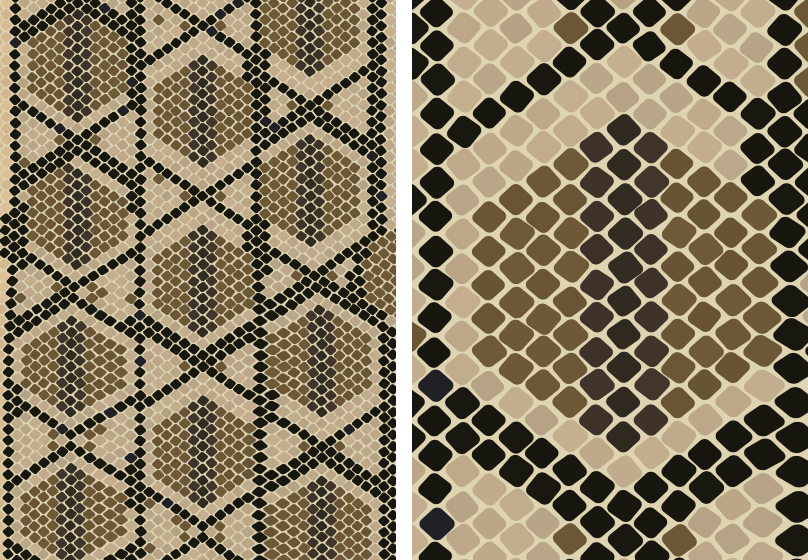
Left, the full canvas; right, a detail of the centre.
Write a WebGL 2 fragment shader that draws this pattern.

```glsl
#version 300 es
precision highp float;
// Snakeskin: rounded scales forming brown hexagons inside a black lattice.
uniform vec2 u_resolution;
out vec4 outColor;

// All lengths are fractions of the canvas height.
const vec2 PITCH = vec2(0.01595, 0.0203);   // scale column and row spacing
const float SLOPE = 0.636;                  // diagonal of the scale lattice
const float LATTICE_X = 0.362;              // a scale column starts here
const vec3 CREAM = vec3(0.87, 0.83, 0.70);
const vec3 BEIGE = vec3(0.74, 0.66, 0.54);
const vec3 TAN = vec3(0.84, 0.73, 0.57);
const vec3 BROWN = vec3(0.42, 0.34, 0.21);
const vec3 UMBER = vec3(0.25, 0.20, 0.16);
const vec3 DARK_UMBER = vec3(0.19, 0.165, 0.13);
const vec3 BLACK = vec3(0.09, 0.09, 0.06);

float hash(vec2 p) {
    vec3 q = fract(p.xyx * vec3(0.1031, 0.1030, 0.0973));
    q += dot(q, q.yzx + 33.33);
    return fract((q.x + q.y) * q.z);
}

vec2 gradient(vec2 cell) {
    float a = 6.28318 * hash(cell);
    return vec2(cos(a), sin(a));
}

float gradientNoise(vec2 p) {
    vec2 i = floor(p), f = p - i;
    vec2 u = f * f * (3.0 - 2.0 * f), e = vec2(1.0, 0.0);
    float a = dot(gradient(i), f);
    float b = dot(gradient(i + e), f - e);
    float c = dot(gradient(i + e.yx), f - e.yx);
    float d = dot(gradient(i + 1.0), f - 1.0);
    return mix(mix(a, b, u.x), mix(c, d, u.x), u.y);
}

// Outer hexagon columns drift apart toward the bottom; noise bends the rest.
vec2 warpSkin(vec2 p) {
    float drift = 1.0 - smoothstep(0.375, 0.61, p.y);
    float left = 1.0 - smoothstep(0.14, 0.25, p.x);
    float right = smoothstep(0.42, 0.54, p.x);
    vec2 wobble = vec2(gradientNoise(p * 6.0), gradientNoise(p * 6.0 + 37.0));
    return p - vec2(drift * (0.021 * right - 0.012 * left), 0.0) + 0.0025 * wobble;
}

// Colour of the scale centred at p.
vec3 scaleColor(vec2 p, float seed) {
    // Hexagon columns: centre x, centre y of one hexagon, vertical pitch.
    const vec3 COLUMNS[5] = vec3[5](vec3(-0.15, 0.5, 2.0),
        vec3(0.138, 0.877, 0.2656), vec3(0.362, 0.802, 0.301),
        vec3(0.552, 0.655, 0.305), vec3(0.725, 0.505, 2.0));
    float bulge = (p.y - 0.499) / 0.058;
    float walls[4] = float[4](0.028, 0.249, 0.458,
        0.676 - 0.050 * exp(-bulge * bulge));

    int index = 0;
    float wall = 1.0;
    for (int i = 0; i < 4; i++) {
        if (p.x > walls[i]) index = i + 1;
        float thickness = 0.0138 + 0.010 * gradientNoise(vec2(7.3 * float(i), p.y * 6.0));
        wall = min(wall, abs(p.x - walls[i]) - thickness);
    }
    vec3 column = COLUMNS[index];
    float row = (p.y - column.y) / column.z;
    float x = abs(p.x - column.x);
    float y = abs(row - round(row)) * column.z;
    float rim = y + SLOPE * x;
    float crossing = 0.5 * column.z;
    float shade = 0.96 + 0.08 * seed;

    // Hexagon with its dark central stripe.
    if (rim < 0.099 && x < 0.084) {
        if (x < 0.5 * PITCH.x) return DARK_UMBER * shade;
        if (x < 1.5 * PITCH.x) return UMBER * shade;
        return BROWN * shade;
    }
    // Black walls and crossing diagonals.
    if (wall < 0.0 || abs(rim - crossing + 0.004) < 0.0128)
        return mix(BLACK, vec3(0.12, 0.12, 0.14), step(0.97, seed)) * shade;
    // Brown spots in the side triangles.
    vec2 spot = vec2(x - 0.036, y - crossing) / vec2(0.011, 0.014);
    if (rim > crossing && (dot(spot, spot) < 1.0 || seed > 0.96)) return BROWN;
    return (index == 0 ? TAN : BEIGE) * shade;
}

// Signed distance, approximately, to a diamond with rounded corners.
float diamond(vec2 p, vec2 radius) {
    const float HALF_SIDE = 0.82, CORNER = 0.4;
    vec2 s = p / radius;
    vec2 q = abs(vec2(s.x + s.y, s.x - s.y)) * 0.7071 - HALF_SIDE + CORNER;
    float d = length(max(q, 0.0)) + min(max(q.x, q.y), 0.0) - CORNER;
    return d * radius.y;
}

void main() {
    vec2 p = warpSkin(gl_FragCoord.xy / u_resolution.y);
    vec2 grid = vec2(p.x - LATTICE_X, p.y) / PITCH;

    // Closest scale among the three nearest staggered columns.
    float nearest = 1.0, seed = 0.0;
    vec2 centre = p;
    for (int i = -1; i <= 1; i++) {
        float cx = round(grid.x) + float(i);
        float stagger = 0.5 * mod(cx, 2.0);
        vec2 cell = vec2(cx, round(grid.y - stagger) + stagger);
        float h = hash(cell + 71.0);
        vec2 c = cell * PITCH + vec2(LATTICE_X, 0.0);
        vec2 q = p - c - 0.0012 * (vec2(h, hash(cell + 19.0)) - 0.5);
        float tilt = 0.3 * (hash(cell + 43.0) - 0.5);
        q = mat2(cos(tilt), sin(tilt), -sin(tilt), cos(tilt)) * q;
        float d = diamond(q, vec2(0.0102, 0.0094) * (0.97 + 0.06 * h));
        if (d < nearest) { nearest = d; centre = c; seed = h; }
    }
    float pixel = 0.6 / u_resolution.y;
    float cover = 1.0 - smoothstep(-pixel, pixel, nearest);
    outColor = vec4(mix(CREAM, scaleColor(centre, seed), cover), 1.0);
}
```
